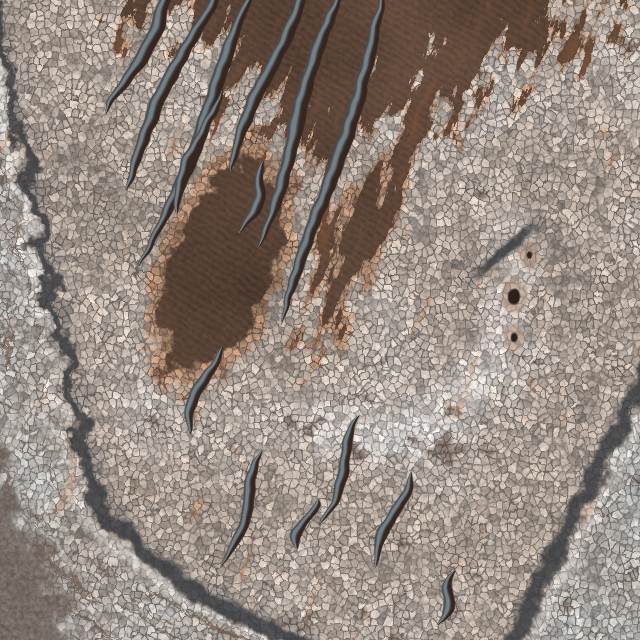
Give the GLSL for this texture, as a three.js fragment shader.

```glsl
varying vec2 vUv;

vec2 hash2(vec2 p) {
  p = vec2(dot(p, vec2(127.1, 311.7)), dot(p, vec2(269.5, 183.3)));
  return fract(sin(p) * 43758.55);
}

float gradNoise(vec2 p) {
  vec2 i = floor(p), f = fract(p);
  vec2 u = f * f * f * (f * (f * 6.0 - 15.0) + 10.0);
  vec2 e = vec2(0.0, 1.0);
  float a = dot(hash2(i) * 2.0 - 1.0, f);
  float b = dot(hash2(i + e.yx) * 2.0 - 1.0, f - e.yx);
  float c = dot(hash2(i + e.xy) * 2.0 - 1.0, f - e.xy);
  float d = dot(hash2(i + e.yy) * 2.0 - 1.0, f - e.yy);
  return mix(mix(a, b, u.x), mix(c, d, u.x), u.y);
}

float fbm(vec2 p) {
  float sum = 0.0, amp = 0.6;
  for (int i = 0; i < 5; i++) {
    sum += amp * gradNoise(p);
    p = mat2(1.6, 1.2, -1.2, 1.6) * p + 7.3;
    amp *= 0.55;
  }
  return sum;
}

// x: distance to the crack, y: random shade of the slab
vec2 slabs(vec2 p) {
  vec2 cell = floor(p);
  float near = 9.0, next = 9.0, shade = 0.0;
  for (int j = -1; j <= 1; j++)
    for (int i = -1; i <= 1; i++) {
      vec2 c = cell + vec2(i, j);
      vec2 h = hash2(c);
      float d = length(c + h - p);
      if (d < near) { next = near; near = d; shade = fract(h.x * 7.0 + h.y * 3.0); }
      else next = min(next, d);
    }
  return vec2(next - near, shade);
}

float band(float d, float halfWidth) {
  return 1.0 - smoothstep(halfWidth * 0.3, halfWidth, abs(d));
}

// Wind-blown ridge: lit slate face on the left, brown shadow on the right
vec3 addDune(vec3 col, vec2 p, vec2 head, float len, float lean, float width) {
  float t = (head.y - p.y) / len;
  float spine = head.x - lean * len * t + 0.008 * sin(t * 6.0 + head.x * 40.0);
  float halfW = width * sqrt(max(4.0 * t * (1.0 - t), 0.0)) - 0.002;
  float d = p.x - spine + 0.006 * gradNoise(p * 35.0);
  float s = d / max(halfW, 0.001);
  vec3 face = mix(vec3(0.29, 0.30, 0.31), vec3(0.45, 0.50, 0.53), band(s + 0.35, 0.5));
  face = mix(face, vec3(0.21, 0.15, 0.12), smoothstep(0.0, 0.4, s));
  return mix(col, face, 1.0 - smoothstep(-0.0015, 0.0015, abs(d) - halfW));
}

void main() {
  vec2 p = vUv;
  float broad = fbm(p * 4.0);
  float rough = fbm(p * 22.0 + 5.0);
  float grain = fbm(p * 130.0);
  vec2 along = vec2(p.x - 0.35 * p.y, p.y);
  float streak = fbm(along * vec2(28.0, 7.0) + 2.0);

  // Scarps and the plateaus beyond them
  float drop = max(0.25 - p.y, 0.0);
  float leftEdge = p.x - 0.135 + 0.2 * (p.y - 0.25) - 4.2 * drop * drop + 0.05 * rough;
  leftEdge /= sqrt(1.0 + 40.0 * drop * drop);
  float rightEdge = (p.x - 0.8 - 0.5 * p.y + 0.035 * rough) * 0.9;
  float west = 1.0 - smoothstep(-0.03, 0.01, leftEdge);
  float east = smoothstep(0.0, 0.03, rightEdge);

  // Cracked bedrock
  vec2 slab = slabs(p * 88.0 + 0.7 * vec2(rough, grain));
  float blue = clamp(0.6 * west + 0.7 * east + 1.3 * broad, 0.0, 1.0);
  vec3 rock = mix(vec3(0.73, 0.675, 0.63), vec3(0.72, 0.74, 0.75), blue);
  rock *= 0.98 + 0.34 * (slab.y - 0.4) + 0.4 * grain + 0.35 * rough + 0.25 * broad;
  float crack = 1.0 - smoothstep(0.02, 0.26, slab.x);
  rock = mix(rock, vec3(0.34, 0.325, 0.315), crack * clamp(0.62 + 0.9 * rough, 0.2, 0.9));

  // Rusty and bleached streaks
  rock = mix(rock, vec3(0.70, 0.49, 0.35), 0.55 * smoothstep(0.2, 0.45, streak + 0.3 * rough));
  float layers = fbm(vec2(leftEdge * 45.0, p.y * 5.0));
  rock = mix(rock, vec3(0.85, 0.84, 0.82), west * 0.5 * smoothstep(0.0, 0.3, layers));
  rock = mix(rock, vec3(0.40, 0.31, 0.25), west * band(layers + 0.2, 0.07) * 0.6);
  float basin = length((p - vec2(0.57, 0.58)) * vec2(1.0, 0.9)) - 0.23 + 0.06 * rough;
  float southEast = smoothstep(0.0, 0.25, p.x - p.y);
  rock += vec3(0.07, 0.085, 0.10) * band(basin, 0.05) * southEast;

  // Dusty lowlands and shadows under the scarps
  float dust = smoothstep(0.0, 0.1, 0.33 - p.y - 2.2 * p.x + 0.25 * rough);
  rock = mix(rock, vec3(0.43, 0.39, 0.36) * (1.0 + 0.4 * grain), dust * 0.85);
  float stain = smoothstep(0.22, 0.5, rough + 0.5 * broad + 0.12 * band(p.y - 0.15, 0.25));
  rock = mix(rock, vec3(0.36, 0.30, 0.26), stain * 0.7);
  float shade = band(leftEdge - 0.006, 0.012 + 0.012 * smoothstep(0.4, 0.1, p.y) + 0.01 * streak);
  shade += 0.35 * band(leftEdge - 0.02, 0.045) * smoothstep(-0.1, 0.2, rough);
  shade += band(rightEdge, 0.02);
  float slope = p.y - 0.61 - 0.85 * (p.x - 0.79) + 0.02 * rough;
  shade += band(slope, 0.016) * band(p.x - 0.79, 0.07);
  rock = mix(rock, vec3(0.23, 0.235, 0.25), clamp(shade, 0.0, 1.0) * 0.85);
  rock += 0.12 * band(rightEdge - 0.025, 0.015) + 0.1 * band(leftEdge + 0.018, 0.012);

  // Brown sand sheet and pool
  float sheet = p.y - 0.735 - 0.8 * abs(p.x - 0.57) + 0.42 * streak + 0.15 * rough;
  vec2 q = p - vec2(0.345, 0.585);
  q.x -= 0.28 * q.y;
  float pool = 0.085 - length(q * vec2(1.0, 0.53)) + 0.045 * rough;
  float trail = 0.03 - length((along - vec2(0.34, 0.66)) * vec2(1.0, 0.3))
    + 0.16 * streak + 0.06 * rough;
  float depth = max(max(sheet, pool), trail);
  float ripple = sin(dot(p, vec2(330.0, 520.0)) + 9.0 * rough);
  vec3 sand = vec3(0.35, 0.265, 0.215) * (1.0 + 0.05 * ripple + 0.25 * grain + 0.35 * broad);
  sand = mix(sand, vec3(0.50, 0.33, 0.23), 0.6 * smoothstep(0.1, 0.4, streak));
  rock = mix(rock, rock * vec3(0.92, 0.72, 0.58), band(depth + 0.006, 0.022) * 0.7);
  vec3 col = mix(rock, sand, smoothstep(-0.003, 0.005, depth));

  // Long dunes from the top, then short ones in the middle and below
  for (int i = 0; i < 6; i++) {
    float k = float(i);
    float len = 0.22 + 0.09 * mod(k, 3.0) + 0.03 * k;
    col = addDune(col, p, vec2(0.28 + 0.066 * k, 1.04), len, 0.5 - 0.04 * k, 0.014);
  }
  for (int i = 0; i < 8; i++) {
    float k = float(i);
    vec2 head = vec2(0.34 + 0.075 * k, 0.36 + 0.1 * cos(1.9 * k) - 0.03 * k);
    if (i > 5) head = vec2(0.34, 0.86) + (k - 6.0) * vec2(0.08, -0.11);
    col = addDune(col, p, head, 0.14 + 0.06 * sin(2.3 * k), 0.36, 0.011);
  }

  // Small pits
  for (int i = 0; i < 3; i++) {
    float k = float(i);
    vec2 pit = p - vec2(0.803 + 0.012 * k * (k - 1.0), 0.472 + 0.065 * k);
    float d = length(pit * vec2(1.3, 1.0)) + 0.006 * rough - 0.007 - 0.006 * mod(k, 2.0);
    col = mix(col, vec3(0.66, 0.54, 0.45), 0.5 * band(d - 0.006, 0.012));
    col = mix(col, vec3(0.17, 0.13, 0.11), 1.0 - smoothstep(-0.003, 0.002, d));
  }

  gl_FragColor = vec4(clamp(col, 0.0, 1.0), 1.0);
}
```
